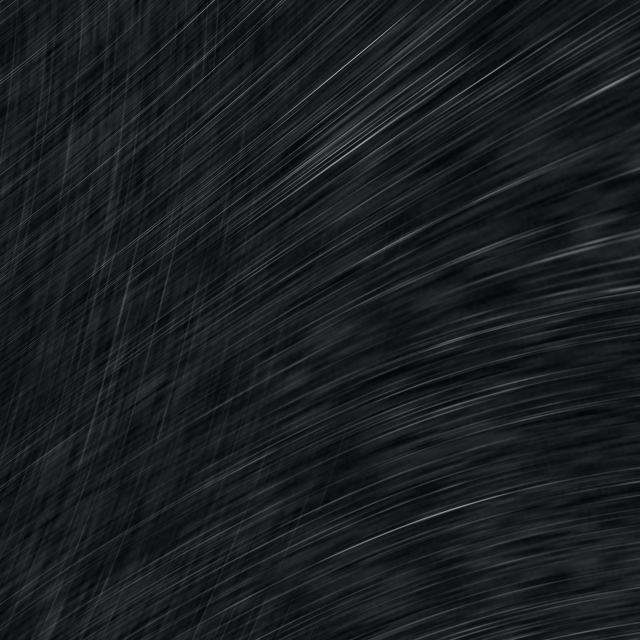
This texture is drawn by a Shadertoy shader. Its source:

```glsl
// Dark brushed surface: fine fibres and thin pale scratches sweep along arcs
// that fan out to the upper right, crossed on the left by steep fainter ones.
// Each family is noise stretched along its own curved coordinate system.

float hash(vec2 p) {
    vec3 q = fract(p.xyx * vec3(0.1031, 0.1030, 0.0973));
    q += dot(q, q.yzx + 33.33);
    return fract((q.x + q.y) * q.z);
}

float noise(vec2 p) {
    vec2 cell = floor(p), f = fract(p);
    f = f * f * (3.0 - 2.0 * f);
    return mix(mix(hash(cell), hash(cell + vec2(1, 0)), f.x),
               mix(hash(cell + vec2(0, 1)), hash(cell + vec2(1, 1)), f.x), f.y);
}

// Stretched grain; x runs along the stroke, y across it
float fibres(vec2 stroke) {
    float grain = 0.40 * noise(stroke * vec2(13.0, 120.0))
                + 0.60 * noise(stroke * vec2(24.0, 205.0) + 31.0);
    return 0.5 + 1.3 * (grain - 0.5);
}

// One thin line per row, with random strength, broken into tapering runs
float scratches(vec2 stroke, float rows, float seed) {
    float across = stroke.y * rows;
    float row = floor(across);
    float centre = mix(0.3, 0.7, hash(vec2(row, seed)));
    float offset = abs(fract(across) - centre) / rows;
    float line = 1.0 - smoothstep(0.0, 0.0024, offset);
    float start = 50.0 * hash(vec2(row, seed + 13.0));
    float along = stroke.x * 5.5 + start;
    float strength = pow(hash(vec2(floor(along / 3.0) + seed, row)), 2.2);
    // Strength changes only where the run has faded to nothing
    float segment = fract(along / 3.0);
    float taper = smoothstep(0.0, 0.3, segment) * (1.0 - smoothstep(0.6, 1.0, segment));
    return line * strength * taper * (0.4 + 0.9 * noise(vec2(along * 4.0, row)));
}

// Arcs that flatten to the right and spread apart in the upper part
vec2 sweepCoords(vec2 uv) {
    float level = uv.y - 0.75 * uv.x + 0.3 * uv.x * uv.x;
    float fan = uv.x * uv.x;
    level -= max(level - 0.1, 0.0) * fan / (1.0 + fan);
    level += 0.4 * max(level - 0.15, 0.0) * smoothstep(-0.2, 0.6, level);
    return vec2(uv.x, level + 0.008 * noise(uv * 3.0));
}

// Steep strokes, upright at the top and leaning at the bottom
vec2 steepCoords(vec2 uv) {
    float level = uv.x - 0.45 * uv.y + 0.2 * uv.y * uv.y;
    return vec2(uv.y, level + 0.008 * noise(uv * 4.0 + 19.0));
}

void mainImage(out vec4 fragColor, in vec2 fragCoord) {
    vec2 uv = fragCoord / iResolution.y;
    vec2 sweep = sweepCoords(uv);
    vec2 steep = steepCoords(uv);

    // Cloudy patches, partly drawn out along the sweep
    float cloud = 0.35 * noise(uv * 5.0 + 3.0)
                + 0.35 * noise(uv * 13.0 + 41.0)
                + 0.30 * noise(sweep * vec2(6.0, 24.0) + 11.0);
    cloud = smoothstep(0.1, 0.9, cloud);

    // Woven grain: the steep family shows only towards the left
    float leftSide = 1.0 - smoothstep(0.2, 0.65, uv.x + 0.3 * (cloud - 0.5));
    float grain = mix(fibres(sweep), fibres(steep + 5.0), 0.5 * leftSide);
    grain = 0.5 + (grain - 0.5) * (1.0 + 0.35 * leftSide);
    float light = 0.033 + 0.17 * grain * (0.42 + 0.56 * cloud);
    light += 0.022 * (noise(uv * 190.0) - 0.5);

    // Scratches gather in bundles and brighten to the upper right
    float bundle = 0.35 + 1.2 * noise(sweep * vec2(4.0, 18.0) + 23.0);
    float reach = mix(0.55, 1.1, smoothstep(0.1, 0.6, uv.x))
                * mix(0.85, 1.25, smoothstep(0.3, 0.8, uv.y));
    light += bundle * reach * (0.28 * scratches(sweep, 43.0, 1.0)
                             + 0.25 * scratches(sweep, 71.0, 2.0)
                             + 0.20 * scratches(sweep, 118.0, 3.0));

    // Faint steep scratches
    light += leftSide * (0.11 * scratches(steep, 34.0, 4.0)
                       + 0.09 * scratches(steep, 90.0, 5.0));

    // Cool charcoal tint
    vec3 color = light + vec3(-0.012, 0.002, 0.010);
    fragColor = vec4(clamp(color, 0.0, 1.0), 1.0);
}
```
